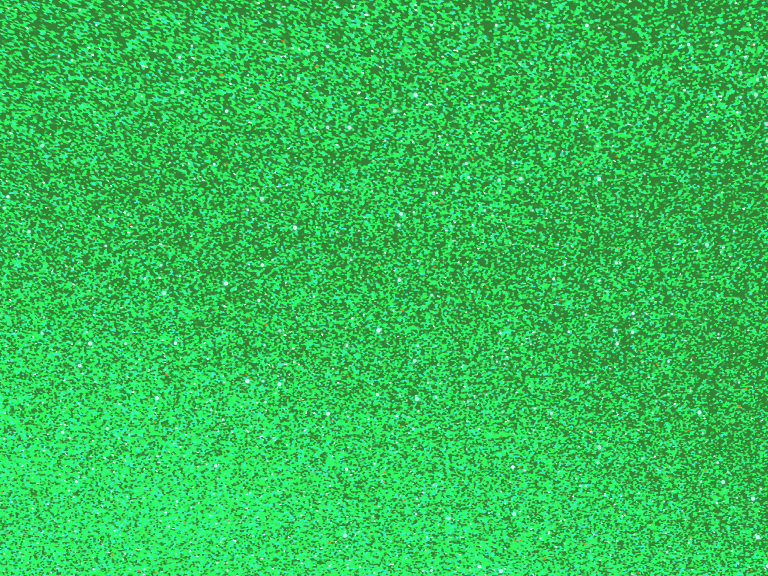
Write a WebGL 2 fragment shader that draws this texture.

```glsl
#version 300 es
precision highp float;

uniform vec2 u_resolution;
out vec4 fragColor;

const vec2 GRAIN_DENSITY = vec2(292.0, 430.0); // flakes per canvas height
const float PERSPECTIVE = 0.30;
const float TILT = 0.35;
const float TONE_SOFTNESS = 0.12;
const float SPARKLE_DENSITY = 34.0;
const float SPARKLE_CHANCE = 0.14;
const int SAMPLES = 3;

const vec3 SHADOW = vec3(0.20, 0.50, 0.21);
const vec3 BRIGHT = vec3(0.19, 0.98, 0.35);
const vec3 MINT = vec3(0.19, 0.97, 0.48);
const vec3 AQUA = vec3(0.23, 0.97, 0.78);
const vec3 GLINT = vec3(0.85, 1.00, 0.97);
const vec3 EMBER = vec3(0.85, 0.50, 0.12);

// Integer hash giving three values in 0..1
vec3 hash3(ivec2 cell, uint seed) {
    uvec3 v = uvec3(uint(cell.x + 4096), uint(cell.y + 4096), seed);
    v = v * 1664525u + 1013904223u;
    v.x += v.y * v.z; v.y += v.z * v.x; v.z += v.x * v.y;
    v ^= v >> 16u;
    v.x += v.y * v.z; v.y += v.z * v.x; v.z += v.x * v.y;
    return vec3(v >> 8u) / 16777216.0;
}

float valueNoise(vec2 p, uint seed) {
    ivec2 i = ivec2(floor(p));
    vec2 f = fract(p);
    f = f * f * (3.0 - 2.0 * f);
    float low = mix(hash3(i, seed).x, hash3(i + ivec2(1, 0), seed).x, f.x);
    float high = mix(hash3(i + ivec2(0, 1), seed).x, hash3(i + ivec2(1, 1), seed).x, f.x);
    return mix(low, high, f.y);
}

// Share of lit flakes: glow at lower left, dim right side and top
float lighting(vec2 uv) {
    float glow = 1.0 - smoothstep(0.0, 0.62, uv.y + 0.28 * (uv.x - 0.25));
    float light = 0.45 + 0.33 * glow;
    light -= 0.09 * smoothstep(0.55, 1.0, uv.x);
    light -= 0.07 * smoothstep(0.93, 1.0, uv.y);
    light += 0.03 * exp(-pow((uv.y - 0.85) / 0.09, 2.0));
    light += 0.06 * (valueNoise(uv * vec2(4.0, 9.0), 7u) - 0.5);
    light += 0.07 * (valueNoise(uv * vec2(15.0, 26.0), 8u) - 0.5);
    return light;
}

// Random id of the nearest flake; flakes grow and slant toward the top
vec3 flakeId(vec2 uv, float aspect) {
    vec2 p = vec2((uv.x - 0.5) * aspect, uv.y);
    p *= 1.0 - PERSPECTIVE * vec2(uv.y * uv.y, 0.5 * uv.y);
    p *= GRAIN_DENSITY;
    float slant = TILT * smoothstep(0.5, 1.0, uv.y);
    ivec2 base = ivec2(floor(p));
    float nearest = 1e5;
    ivec2 owner = base;
    for (int y = -1; y <= 1; y++) {
        for (int x = -1; x <= 1; x++) {
            ivec2 cell = base + ivec2(x, y);
            vec2 d = vec2(cell) + hash3(cell, 1u).xy - p;
            d.y += slant * d.x;
            float dist = dot(d, d);
            if (dist < nearest) {
                nearest = dist;
                owner = cell;
            }
        }
    }
    return hash3(owner, 2u);
}

// Tint weighted by how far the flake is lit, with that weight in alpha
vec4 flakeTint(vec3 id, float light) {
    float lit = smoothstep(-TONE_SOFTNESS, TONE_SOFTNESS, light - id.x);
    vec3 tint = id.y < 0.47 ? BRIGHT : id.y < 0.80 ? MINT : AQUA;
    if (id.y > 0.985) tint = GLINT;
    if (id.z > 0.9992) return vec4(EMBER, 1.0);
    return vec4(tint * lit, lit);
}

// Scattered white points with a small aqua halo
vec3 addSparkles(vec3 color, vec2 p, float pixel) {
    p *= SPARKLE_DENSITY;
    pixel *= SPARKLE_DENSITY;
    ivec2 cell = ivec2(floor(p));
    vec3 place = hash3(cell, 3u);
    vec3 kind = hash3(cell, 4u);
    float present = step(kind.x, SPARKLE_CHANCE);
    float radius = mix(0.06, 0.13, kind.y * kind.y);
    float dist = length(fract(p) - mix(vec2(0.25), vec2(0.75), place.xy));
    float halo = 0.45 * exp(-pow(dist / (1.6 * radius), 2.0));
    float core = 1.0 - smoothstep(radius - 0.5 * pixel, radius + 0.5 * pixel, dist);
    color = mix(color, AQUA, present * halo);
    return mix(color, GLINT, present * core * mix(0.65, 1.0, place.z));
}

void main() {
    float aspect = u_resolution.x / u_resolution.y;
    vec2 center = gl_FragCoord.xy / u_resolution;
    float light = lighting(center);

    // Average several points per pixel to smooth flake edges
    vec4 sum = vec4(0.0);
    for (int y = 0; y < SAMPLES; y++) {
        for (int x = 0; x < SAMPLES; x++) {
            vec2 offset = (vec2(x, y) + 0.5) / float(SAMPLES) - 0.5;
            vec2 uv = (gl_FragCoord.xy + offset) / u_resolution;
            sum += flakeTint(flakeId(uv, aspect), light);
        }
    }

    // Only well lit spots show their own hue
    float tone = sum.a / float(SAMPLES * SAMPLES);
    vec3 tint = mix(BRIGHT, sum.rgb / max(sum.a, 0.001), smoothstep(0.3, 0.85, tone));
    vec3 color = mix(SHADOW, tint, tone);

    color = addSparkles(color, center * vec2(aspect, 1.0), 1.0 / u_resolution.y);
    fragColor = vec4(color, 1.0);
}
```
